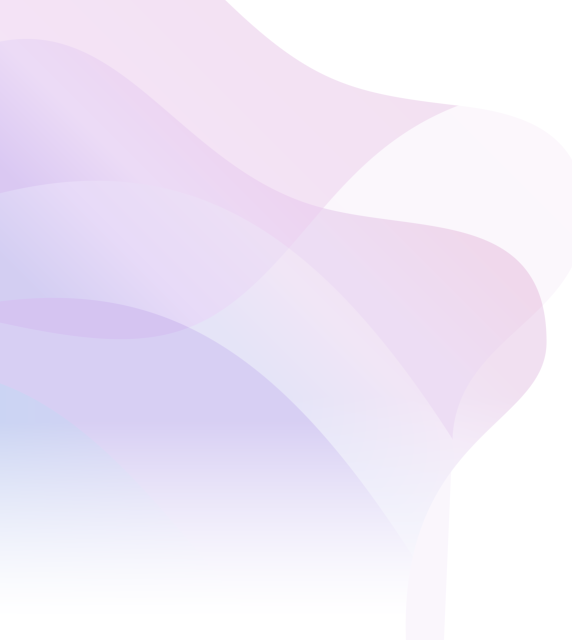
Give the GLSL for this background, as a WebGL 2 fragment shader.

```glsl
#version 300 es
precision highp float;

uniform vec2 u_resolution;
out vec4 fragColor;

// Tints: low, middle and high end of each diagonal gradient
const vec3 WHITE = vec3(1.0);
const vec3 ROSE_LOW = vec3(0.957, 0.893, 0.967), ROSE_HIGH = vec3(0.950, 0.882, 0.945);
const vec3 VEIL_LOW = vec3(0.980, 0.964, 0.990), VEIL_HIGH = vec3(0.987, 0.970, 0.988);
const vec3 ORCHID_LOW = vec3(0.855, 0.785, 0.950), ORCHID_MID = vec3(0.925, 0.860, 0.965), ORCHID_HIGH = vec3(0.930, 0.833, 0.945);
const vec3 LILAC_LOW = vec3(0.828, 0.808, 0.950), LILAC_MID = vec3(0.907, 0.856, 0.972), LILAC_HIGH = vec3(0.928, 0.875, 0.962);
const vec3 BLUSH_LOW = vec3(0.930, 0.868, 0.957), BLUSH_HIGH = vec3(0.940, 0.848, 0.925);
const vec3 MIST_LOW = vec3(0.898, 0.893, 0.970), MIST_MID = vec3(0.945, 0.902, 0.966), MIST_HIGH = vec3(0.945, 0.880, 0.945);
const vec3 VIOLET = vec3(0.845, 0.812, 0.954), VIOLET_DEEP = vec3(0.835, 0.767, 0.947);
const vec3 SKY = vec3(0.797, 0.832, 0.951);

// Vertical fades to white (start, end) and reach of the blue tint
const vec2 MIST_FADE = vec2(0.62, 0.98);
const vec2 HILL_FADE = vec2(0.66, 0.97);
const float FADE_POWER = 1.35;
const float SKY_REACH = 0.42;
const float EDGE_SOFTNESS = 0.75;
const int SOLVE_STEPS = 15;

// Signed distance to a cubic that advances along its chord;
// positive on the clockwise side, straight beyond both ends
float curve(vec2 p, vec2 a, vec2 b, vec2 c, vec2 d) {
    vec2 chord = d - a;
    vec2 k1 = 3.0 * (b - a);
    vec2 k2 = 3.0 * (c - 2.0 * b + a);
    vec2 k3 = d - a + 3.0 * (b - c);
    float target = dot(p - a, chord);
    float t = 0.5;
    float stepSize = 0.25;
    for (int i = 0; i < SOLVE_STEPS; i++) {
        float along = dot(t * (k1 + t * (k2 + t * k3)), chord);
        t += along < target ? stepSize : -stepSize;
        stepSize *= 0.5;
    }
    vec2 onCurve = a + t * (k1 + t * (k2 + t * k3));
    vec2 tangent = normalize(k1 + t * (2.0 * k2 + 3.0 * t * k3));
    vec2 offset = p - onCurve;
    return tangent.x * offset.y - tangent.y * offset.x;
}

// Outer outline, from the top edge around to the right
float backWave(vec2 p) {
    if (p.y > 0.332) return curve(p, vec2(0.914, 0.332), vec2(0.914, 0.501), vec2(0.714, 0.521), vec2(0.707, 0.686));
    if (p.x < 0.716) return curve(p, vec2(0.352, 0.0), vec2(0.488, 0.132), vec2(0.553, 0.146), vec2(0.716, 0.165));
    return curve(p, vec2(0.716, 0.165), vec2(0.833, 0.178), vec2(0.911, 0.215), vec2(0.914, 0.332));
}

// Inner outline, from the left edge around to the bottom
float frontWave(vec2 p) {
    if (p.y > 0.534) return curve(p, vec2(0.854, 0.534), vec2(0.854, 0.664), vec2(0.628, 0.677), vec2(0.634, 0.990));
    if (p.x < 0.501) return curve(p, vec2(0.0, 0.065), vec2(0.195, 0.026), vec2(0.286, 0.267), vec2(0.501, 0.324));
    return curve(p, vec2(0.501, 0.324), vec2(0.651, 0.365), vec2(0.854, 0.326), vec2(0.854, 0.534));
}

// Lower border of the rose sheet, running right to left
float sheet(vec2 p) {
    if (p.x > 0.452) return curve(p, vec2(0.716, 0.165), vec2(0.586, 0.215), vec2(0.521, 0.309), vec2(0.452, 0.387));
    return curve(p, vec2(0.452, 0.387), vec2(0.323, 0.534), vec2(0.241, 0.557), vec2(0.0, 0.504));
}

float cover(float dist) {
    float width = EDGE_SOFTNESS / u_resolution.y;
    return smoothstep(-width, width, dist);
}

float ramp(float from, float to, float x) {
    return clamp((x - from) / (to - from), 0.0, 1.0);
}

vec3 threeStops(vec3 low, vec3 mid, vec3 high, vec3 stops, float x) {
    return mix(mix(low, mid, ramp(stops.x, stops.y, x)), high, ramp(stops.y, stops.z, x));
}

void main() {
    // Height units, y pointing down
    vec2 p = vec2(gl_FragCoord.x, u_resolution.y - gl_FragCoord.y) / u_resolution.y;
    float diagonal = p.x - p.y;

    // Shape masks
    float back = cover(backWave(p));
    float front = cover(frontWave(p));
    float rose = cover(sheet(p));
    float arch = cover(curve(p, vec2(0.0, 0.302), vec2(0.299, 0.228), vec2(0.501, 0.365), vec2(0.707, 0.686)));
    float hill = cover(curve(p, vec2(0.0, 0.471), vec2(0.273, 0.436), vec2(0.449, 0.566), vec2(0.643, 0.866)));
    float lowHill = cover(curve(p, vec2(0.0, 0.599), vec2(0.130, 0.647), vec2(0.234, 0.768), vec2(0.365, 0.931)));

    // Back wave
    float wide = ramp(-0.1, 0.6, diagonal);
    vec3 backColor = mix(mix(VEIL_LOW, VEIL_HIGH, wide), mix(ROSE_LOW, ROSE_HIGH, wide), rose);
    vec3 color = mix(WHITE, backColor, back);

    // Front wave, tinted where the back wave and rose sheet overlap it
    vec3 orchid = threeStops(ORCHID_LOW, ORCHID_MID, ORCHID_HIGH, vec3(-0.26, -0.06, 0.14), diagonal);
    vec3 lilac = threeStops(LILAC_LOW, LILAC_MID, LILAC_HIGH, vec3(-0.40, -0.19, 0.03), diagonal);
    vec3 mist = threeStops(MIST_LOW, MIST_MID, MIST_HIGH, vec3(-0.17, 0.02, 0.20), diagonal);
    mist = mix(mist, WHITE, ramp(MIST_FADE.x, MIST_FADE.y, p.y));
    vec3 blush = mix(BLUSH_LOW, BLUSH_HIGH, ramp(0.12, 0.36, diagonal));
    vec3 frontColor = mix(mix(mist, lilac, rose), mix(blush, orchid, rose), back * (1.0 - arch));

    // Hills dissolving towards the bottom
    vec3 hillColor = mix(VIOLET, VIOLET_DEEP, rose);
    hillColor = mix(hillColor, SKY, lowHill * (1.0 - ramp(0.0, SKY_REACH, p.x)));
    float remain = pow(1.0 - ramp(HILL_FADE.x, HILL_FADE.y, p.y), FADE_POWER);
    frontColor = mix(frontColor, mix(WHITE, hillColor, remain), hill);

    fragColor = vec4(mix(color, frontColor, front), 1.0);
}
```
